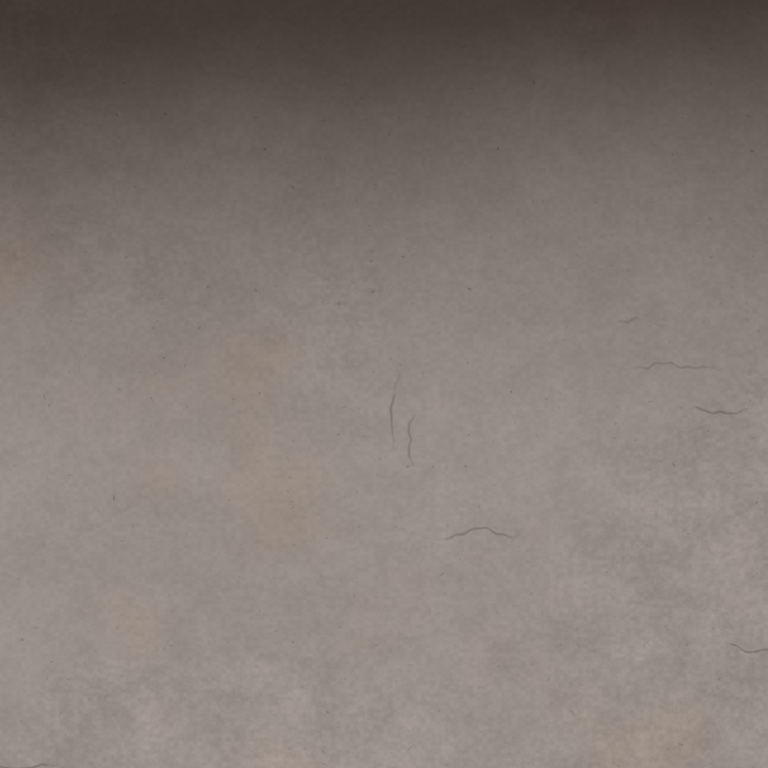
Write a WebGL 2 fragment shader that draws this texture.

```glsl
#version 300 es
precision highp float;

#define SHADE_COLOR vec3(0.265, 0.226, 0.206)
#define WALL_COLOR vec3(0.600, 0.560, 0.539)
#define SHADE_REACH 0.27
#define SHADE_CURVE 1.4
#define SHADE_TILT 0.06
#define CLOUD_AMOUNT 0.055
#define GRAIN_AMOUNT 0.055
#define GRAIN_SCALE 190.0
#define PIT_AMOUNT 0.17
#define CRACK_COUNT 8
#define CRACK_AMOUNT 0.24

uniform vec2 u_resolution;
out vec4 fragColor;

// Integer hash: two values in 0..1 per cell
vec2 hash2(vec2 cell) {
    uvec2 v = uvec2(ivec2(floor(cell)));
    v = v * 1664525u + 1013904223u;
    v.x += v.y * 1664525u;
    v.y += v.x * 1664525u;
    v ^= v >> 16u;
    v.x += v.y * 1664525u;
    v.y += v.x * 1664525u;
    v ^= v >> 16u;
    return vec2(v >> 8u) / 16777216.0;
}

float noise(vec2 p) {
    vec2 cell = floor(p);
    vec2 f = fract(p);
    f = f * f * (3.0 - 2.0 * f);
    float low = mix(hash2(cell).x, hash2(cell + vec2(1, 0)).x, f.x);
    float high = mix(hash2(cell + vec2(0, 1)).x, hash2(cell + vec2(1, 1)).x, f.x);
    return mix(low, high, f.y);
}

float fbm(vec2 p) {
    float sum = 0.0;
    float weight = 0.5;
    for (int i = 0; i < 5; i++) {
        sum += weight * noise(p);
        p = mat2(0.8, 0.6, -0.6, 0.8) * p * 2.03 + 17.0;
        weight *= 0.5;
    }
    return sum / 0.97;
}

// Small slanted pits, at most one per cell
float pits(vec2 p, float cells, float density) {
    vec2 grid = p * cells;
    vec2 cell = floor(grid);
    vec2 place = hash2(cell + 91.0);
    vec2 kind = hash2(cell + 407.0);
    vec2 d = (grid - cell - mix(vec2(0.25), vec2(0.75), place)) / cells;
    float angle = (place.x - 0.6) * 2.4;
    d = mat2(cos(angle), -sin(angle), sin(angle), cos(angle)) * d;
    d.y *= 1.0 + kind.y * 1.2;
    d += (vec2(noise(p * 260.0), noise(p * 260.0 + 50.0)) - 0.5) * 0.003;
    float radius = mix(0.0015, 0.0035, kind.y);
    float depth = mix(0.25, 1.0, place.y * place.y);
    return step(kind.x, density) * depth * (1.0 - smoothstep(radius * 0.3, radius * 1.3, length(d)));
}

// Thin wandering cracks, mostly level
float cracks(vec2 p, float pixel) {
    float sum = 0.0;
    for (int i = 0; i < CRACK_COUNT; i++) {
        float id = float(i);
        vec2 center = hash2(vec2(id, 23.0));
        vec2 kind = hash2(vec2(id, 61.0));
        float angle = (kind.x - 0.5) * 0.3 + (i % 4 == 3 ? 1.45 : 0.0);
        vec2 q = p - center;
        q = mat2(cos(angle), -sin(angle), sin(angle), cos(angle)) * q;
        float halfLength = mix(0.035, 0.09, kind.y);
        float bend = (noise(vec2(q.x * 24.0, id * 9.0)) - 0.5) * 0.018
                   + (noise(vec2(q.x * 95.0, id * 9.0 + 4.0)) - 0.5) * 0.006;
        float width = mix(0.0012, 0.0022, noise(vec2(q.x * 60.0, id + 70.0)));
        float line = 1.0 - smoothstep(0.0, width + pixel, abs(q.y - bend));
        float taper = 1.0 - smoothstep(0.4, 1.0, abs(q.x) / halfLength);
        float broken = smoothstep(0.15, 0.6, noise(vec2(q.x * 45.0, id + 30.0)));
        sum += line * taper * broken * mix(0.2, 1.0, kind.x * kind.x);
    }
    return min(sum, 1.0);
}

void main() {
    float pixel = 1.0 / min(u_resolution.x, u_resolution.y);
    vec2 p = gl_FragCoord.xy * pixel;
    vec2 uv = gl_FragCoord.xy / u_resolution;

    // Soft shadow falling from the top edge
    float clouds = fbm(p * vec2(4.0, 5.0) + 3.0) - 0.5;
    float streaks = noise(p * vec2(14.0, 1.5) + 40.0) - 0.5;
    float depth = 1.0 - uv.y + SHADE_TILT * (uv.x - 0.5) + clouds * 0.03 + streaks * 0.012;
    float light = 1.0 - exp(-pow(max(depth, 0.0) / SHADE_REACH, SHADE_CURVE));
    vec3 color = mix(SHADE_COLOR, WALL_COLOR, light);

    // Clouding, mottling and fine grain
    float mottle = fbm(p * vec2(26.0, 32.0) + 11.0) - 0.5;
    float rough = smoothstep(0.45, 0.7, fbm(p * 3.0 + 29.0) + 0.12 * (uv.x - uv.y));
    float grain = noise(p * GRAIN_SCALE * vec2(0.85, 1.0)) + 0.6 * noise(p * GRAIN_SCALE * 1.9 + 7.0) - 0.8;
    float tone = 1.0 + clouds * CLOUD_AMOUNT + streaks * 0.012;
    tone += mottle * mix(0.06, 0.13, rough) + grain * GRAIN_AMOUNT * mix(0.8, 1.2, rough);

    // Pits and cracks
    tone -= PIT_AMOUNT * (pits(p, 22.0, 0.3) + 0.5 * pits(p + 5.3, 45.0, 0.3));
    tone -= CRACK_AMOUNT * cracks(p, pixel);

    // Faint warm stains
    float stain = smoothstep(0.52, 0.8, fbm(p * 6.0 + 83.0));
    color *= tone * mix(vec3(1.0), vec3(1.01, 0.995, 0.965), stain);
    fragColor = vec4(color, 1.0);
}
```
